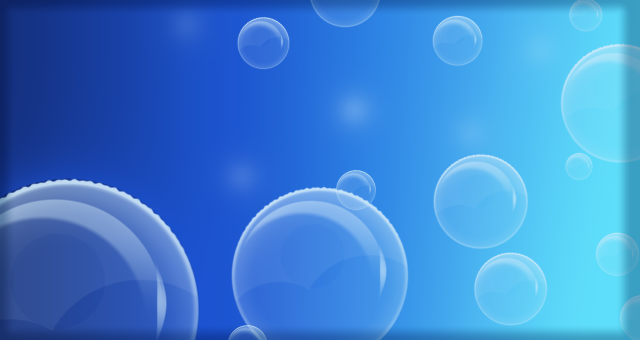
Reproduce this background procedurally as a WebGL 2 fragment shader.

```glsl
#version 300 es
precision highp float;
// Translucent soap bubbles over a navy-to-cyan gradient with an inset dark frame.
// Each bubble is shaded in its own unit disc by one function, then layered in a loop;
// soft light spots are Gaussian falloffs and rims are roughened by layered sines.

uniform vec2 u_resolution;
out vec4 fragColor;

// Centre and radius in canvas heights
const vec3 BUBBLES[14] = vec3[14](
  vec3(0.201, 0.088, 0.387), vec3(0.941, 0.189, 0.262),
  vec3(1.414, 0.407, 0.140), vec3(1.502, 0.150, 0.108),
  vec3(1.346, 0.880, 0.074), vec3(0.775, 0.873, 0.077),
  vec3(1.015, 1.025, 0.106), vec3(1.723, 0.956, 0.049),
  vec3(1.824, 0.696, 0.176), vec3(1.703, 0.510, 0.040),
  vec3(1.816, 0.252, 0.064), vec3(1.047, 0.441, 0.059),
  vec3(0.728, -0.015, 0.059), vec3(1.892, 0.064, 0.069));

// Centre and strength of the light spots
const vec3 SPOTS[5] = vec3[5](
  vec3(0.551, 0.926, 0.13), vec3(1.042, 0.676, 0.28),
  vec3(0.711, 0.480, 0.18), vec3(1.385, 0.608, 0.15),
  vec3(1.588, 0.853, 0.15));

const vec3 SHEEN = vec3(0.82, 0.92, 0.98);
const vec3 HALO = vec3(0.11, 0.33, 0.86);

// 1 inside an edge at distance zero, 0 outside
float inside(float d, float blur) {
  return 1.0 - smoothstep(-blur, blur, d);
}

float gauss(float d, float width) {
  return exp(-d * d / (width * width));
}

// Horizontal ramp, slightly brighter toward the lower right
vec3 backdrop(vec2 uv) {
  float t = uv.x + 0.10 * (0.5 - uv.y) * smoothstep(0.3, 1.0, uv.x);
  vec3 c = mix(vec3(0.08, 0.19, 0.50), vec3(0.09, 0.24, 0.62), smoothstep(0.0, 0.18, t));
  c = mix(c, vec3(0.11, 0.33, 0.81), smoothstep(0.12, 0.37, t));
  c = mix(c, vec3(0.17, 0.50, 0.89), smoothstep(0.33, 0.60, t));
  c = mix(c, vec3(0.28, 0.69, 0.94), smoothstep(0.52, 0.80, t));
  return mix(c, vec3(0.37, 0.87, 0.98), smoothstep(0.70, 0.98, t));
}

// Crescent between an outer disc and a shifted inner disc
float crescent(vec2 q, float blur) {
  float outer = inside(length(q - vec2(-0.10, 0.02)) - 0.82, blur);
  float inner = inside(length(q - vec2(-0.20, -0.09)) - 0.79, blur * 3.0);
  return outer * (1.0 - inner) * smoothstep(-0.1, 0.65, q.y);
}

// Narrow curved reflection on the right flank
float glint(vec2 q, float blur) {
  float taper = 1.0 - smoothstep(0.0, 0.38, abs(q.y - 0.05));
  float d = abs(length(q - vec2(-0.30, 0.05)) - 1.01) - 0.035 * taper;
  return inside(d, blur) * taper * step(0.0, q.x);
}

// Opacity of the sheen at q, where the bubble is the unit disc
float bubbleSheen(vec2 q, float blur) {
  float r = length(q);
  float angle = atan(q.y, q.x);
  float rough = 0.004 * (sin(angle * 61.0) + sin(angle * 97.0 + 1.3));
  float disc = inside(r - 0.99 + rough * smoothstep(0.2, 0.9, q.y), blur);
  float top = smoothstep(-0.3, 1.0, q.y);

  float body = 0.12 + 0.20 * top * smoothstep(0.45, 1.0, r);
  float lobeLeft = inside(length(q - vec2(-0.45, -0.75)) - 0.68, blur);
  float lobeRight = inside(length(q - vec2(0.55, -0.55)) - 0.78, blur);
  float core = inside(length(q - vec2(-0.08, 0.22)) - 0.36, blur);
  body += 0.05 - 0.07 * max(lobeLeft, lobeRight) - 0.025 * core;

  float rim = gauss(r - 0.975, 0.025) * (0.22 + 0.28 * top);
  float glow = smoothstep(0.72, 1.0, r) * 0.12;
  float light = 0.30 * crescent(q, blur) + 0.50 * glint(q, blur);
  return disc * clamp(body + rim + glow + light, 0.0, 0.9);
}

// Signed distance to a rounded box
float roundBox(vec2 p, vec2 halfSize, float radius) {
  vec2 d = abs(p) - halfSize + radius;
  return length(max(d, 0.0)) + min(max(d.x, d.y), 0.0) - radius;
}

void main() {
  vec2 p = gl_FragCoord.xy / u_resolution.y;
  float aspect = u_resolution.x / u_resolution.y;
  float pixel = 1.0 / u_resolution.y;
  vec3 color = backdrop(vec2(p.x / aspect, p.y));

  // Light spots
  for (int i = 0; i < 5; i++) {
    float d = length(p - SPOTS[i].xy);
    color = mix(color, SHEEN, SPOTS[i].z * (0.7 * gauss(d, 0.045) + 0.3 * gauss(d, 0.08)));
  }

  // Blue halo around the largest bubble
  float away = max(length(p - BUBBLES[0].xy) - BUBBLES[0].z, 0.0);
  color = mix(color, HALO, 0.5 * exp(-away * 14.0) * step(0.0001, away));

  // Bubbles
  for (int i = 0; i < 14; i++) {
    vec3 b = BUBBLES[i];
    color = mix(color, SHEEN, bubbleSheen((p - b.xy) / b.z, pixel / b.z));
  }

  // Inset frame, wider on the right
  vec2 middle = vec2(aspect * 0.5 - 0.012, 0.5);
  float edge = roundBox(p - middle, middle - vec2(0.012, 0.012), 0.03);
  float shade = smoothstep(-0.035, 0.012, edge);
  fragColor = vec4(color * mix(vec3(1.0), vec3(0.62, 0.72, 0.78), shade), 1.0);
}
```
